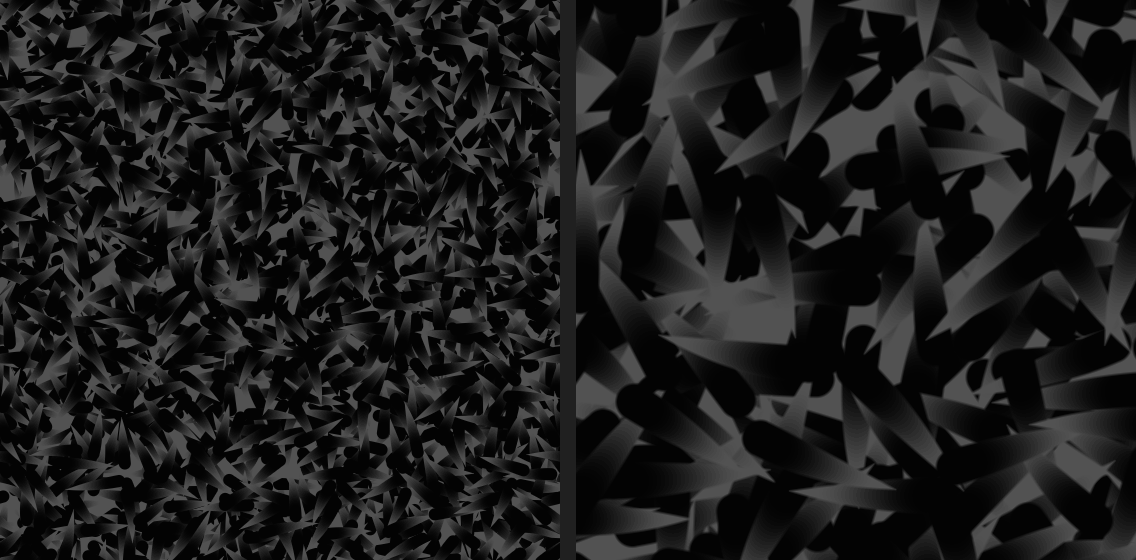
Left: the whole. Right: its middle third, enlarged.
Reproduce this pattern procedurally as a three.js fragment shader.

```glsl
// Tileable thicket of randomly turned thorns: sharp grey tips fading to round black bases.
#define GRID 18.0          // cells per side, whole so that it tiles
#define LAYERS 5           // thorns per cell
#define LENGTH_MIN 0.076
#define LENGTH_MAX 0.099
#define BASE_RADIUS 0.0108
#define BEND 0.006         // largest sideways sag
#define BANDS 36.0         // tone steps along a thorn
#define FADE_START 0.18
#define FADE_END 0.92
#define EDGE 0.0018        // width of the smoothed outline
#define TIP_TONE 0.322
#define BASE_TONE 0.012

varying vec2 vUv;

vec3 hash3(vec3 p) {
  p = fract(p * vec3(0.1031, 0.1030, 0.0973));
  p += dot(p, p.yxz + 33.33);
  return fract((p.xxy + p.yxx) * p.zyx);
}

// Returns tone and coverage; p runs from the tip at 0 along +x to the base centre
vec2 thorn(vec2 p, float len, float sag) {
  float x = clamp(p.x, 0.0, len);
  float s = x / len;
  p.y -= 4.0 * sag * s * (1.0 - s);
  float radius = BASE_RADIUS * s * (2.0 - s);
  float d = length(vec2(p.x - x, p.y)) - radius;

  // Overlapping discs give the tone its arc-shaped steps
  float t = (p.x + sqrt(max(radius * radius - p.y * p.y, 0.0))) / len;
  t = (floor(t * BANDS) + 0.5) / BANDS;
  float tone = mix(TIP_TONE, BASE_TONE, smoothstep(FADE_START, FADE_END, t));
  return vec2(tone, clamp(0.5 - d / EDGE, 0.0, 1.0));
}

void main() {
  vec2 home = floor(vUv * GRID);
  float tone = TIP_TONE;

  for (int k = 0; k < LAYERS; k++) {
    float layer = float(k);
    // Each layer stacks its cells in another direction, to avoid a visible bias
    vec2 order = 1.0 - 2.0 * mod(vec2(layer, floor(layer * 0.5)), 2.0);

    for (int j = -1; j <= 1; j++) {
      for (int i = -1; i <= 1; i++) {
        vec2 cell = home + order * vec2(float(i), float(j));
        vec3 seed = vec3(mod(cell, GRID) + 1.0, layer * 7.0 + 3.0);
        vec3 place = hash3(seed);
        vec3 form = hash3(seed + vec3(41.0, 67.0, 59.0));

        // Turn the canvas into the thorn's own frame
        float angle = 6.28318 * place.z;
        vec2 axis = vec2(cos(angle), sin(angle));
        vec2 q = vUv - (cell + place.xy) / GRID;
        q = vec2(dot(q, axis), dot(q, vec2(-axis.y, axis.x)));

        float len = mix(LENGTH_MIN, LENGTH_MAX, form.x);
        q.x += 0.5 * (len + BASE_RADIUS);
        vec2 blade = thorn(q, len, BEND * (form.y - 0.5));
        tone = mix(tone, blade.x, blade.y);
      }
    }
  }
  gl_FragColor = vec4(vec3(tone), 1.0);
}
```
